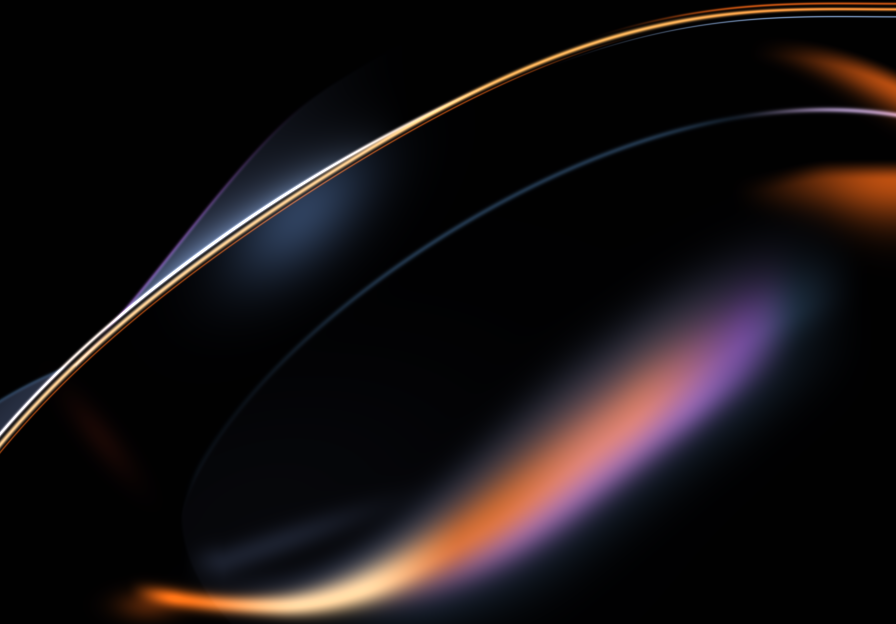
Write a WebGL 2 fragment shader that draws this background.

```glsl
#version 300 es
precision highp float;
uniform vec2 u_resolution;
out vec4 fragColor;

const vec3 BACKDROP = vec3(0.002, 0.002, 0.005);
const vec3 WHITE_HOT = vec3(1.0, 0.95, 0.92);
const vec3 GOLD = vec3(1.0, 0.72, 0.36);
const vec3 PALE_GOLD = vec3(1.0, 0.82, 0.58);
const vec3 ORANGE = vec3(0.95, 0.43, 0.08);
const vec3 EMBER = vec3(0.74, 0.31, 0.06);
const vec3 SALMON = vec3(0.78, 0.44, 0.34);
const vec3 VIOLET = vec3(0.40, 0.25, 0.53);
const vec3 LILAC = vec3(0.58, 0.48, 0.62);
const vec3 STEEL = vec3(0.13, 0.21, 0.29);
const vec3 SLATE = vec3(0.15, 0.18, 0.25);
const vec3 ICE = vec3(0.42, 0.52, 0.66);
const float STREAK_TOP = 0.985;
const float STREAK_WIDTH = 0.0036;
const float ARC_LEFT = 0.202;
const float ARC_SPAN = 0.72;
const float ARC_BASE = 0.176;
const float ARC_HEIGHT = 0.648;

float bell(float d, float width) {
    return exp(-d * d / (width * width));
}

// Bell-shaped line that never gets thinner than a pixel
float line(float d, float width) {
    return bell(d, max(width, 0.7 / u_resolution.y));
}

// Fades in over a..b and out over c..d
float span(float x, float a, float b, float c, float d) {
    return smoothstep(a, b, x) * (1.0 - smoothstep(c, d, x));
}

// Turns a height above a curve into a distance in canvas heights
float toDistance(float f) {
    return f / max(length(vec2(dFdx(f), dFdy(f))) * u_resolution.y, 1e-4);
}

// Soft tilted ellipse
float blob(vec2 p, vec2 center, vec2 radius, float angle) {
    vec2 q = (p - center) * vec2(u_resolution.x / u_resolution.y, 1.0);
    float c = cos(angle), s = sin(angle);
    q = vec2(c * q.x + s * q.y, c * q.y - s * q.x) / radius;
    return exp(-dot(q, q));
}

float streakCurve(float x) {
    float t = 1.0 - x, u = t - 0.8;
    return STREAK_TOP - t * t * (0.671 + u * (0.035 + u * (0.097 + 2.01 * u)));
}

float arcCurve(float s) {
    float round01 = clamp(1.0 - (1.0 - s) * (1.0 - s), 0.0, 1.0);
    return ARC_BASE + ARC_HEIGHT * pow(round01, 0.74 + 0.3 * s);
}

float ridgeCurve(float x) {
    float tail = max(0.31 - x, 0.0);
    return 0.028 + 0.53 * smoothstep(0.31, 1.03, x) + tail * tail;
}

// Bright streak with its folded blade and blue reflections
vec3 streak(vec2 p) {
    float height = p.y - streakCurve(p.x);
    float d = toDistance(height);
    float above = smoothstep(0.0, 0.006, d);
    float fold = p.x < 0.086 ? 0.82 * (0.086 - p.x) : 0.14 * smoothstep(0.075, 0.37, p.x);
    float edge = toDistance(height - fold);
    float blade = above * (1.0 - smoothstep(-0.004, 0.003, edge));
    float bladeFade = 1.0 - smoothstep(0.2, 0.46, p.x);
    vec3 col = blade * bladeFade * SLATE * (0.55 + 0.5 * bell(d, 0.06));
    col += blade * ICE * exp(-max(d, 0.0) / 0.022) * span(p.x, 0.08, 0.22, 0.3, 0.46);
    col += mix(STEEL, VIOLET, smoothstep(0.06, 0.13, p.x)) * line(edge, 0.003)
        * (1.0 - smoothstep(0.18, 0.36, p.x)) * 0.75;
    float below = 1.0 - smoothstep(-0.012, 0.0, d);
    col += below * vec3(0.18, 0.25, 0.36) * blob(p, vec2(0.335, 0.655), vec2(0.14, 0.075), 0.75);

    // Strands: pale upper, golden core, thin outer threads
    float gap = 0.011 * (1.0 - smoothstep(0.25, 0.6, p.x));
    float right = smoothstep(0.7, 0.95, p.x);
    col *= 1.0 - 0.9 * bell(d - 0.5 * gap, 0.005);
    col += WHITE_HOT * line(d - gap, 0.0028) * (1.0 - smoothstep(0.38, 0.56, p.x));
    vec3 core = mix(PALE_GOLD, GOLD, smoothstep(0.35, 0.6, p.x));
    col += mix(core, ORANGE, 0.5 * right) * line(d, STREAK_WIDTH * (1.0 - 0.3 * right));
    col += EMBER * 0.7 * line(d + 0.008, 0.0015) * (1.0 - smoothstep(0.5, 0.75, p.x));
    col += EMBER * line(d - 0.009, 0.002) * smoothstep(0.65, 0.85, p.x);
    col += ICE * line(d + 0.012, 0.0014) * smoothstep(0.6, 0.9, p.x);
    return col;
}

// Thin inner arc and the faint glassy body it encloses
vec3 innerArc(vec2 p) {
    float s = (p.x - ARC_LEFT) / ARC_SPAN;
    float d = toDistance(p.y - arcCurve(s));
    float rim = line(d, 0.0042) * smoothstep(0.0, 0.03, s);
    vec3 col = STEEL * rim * (0.2 + 0.75 * span(s, 0.05, 0.4, 0.7, 0.95));
    col += LILAC * rim * smoothstep(0.84, 1.05, s);
    float drop = max(ARC_BASE - p.y, 0.0);
    float inside = smoothstep(-0.002, 0.003, p.x - ARC_LEFT - 1.8 * drop * drop);
    inside *= 1.0 - smoothstep(-0.004, 0.002, d);
    return col + inside * vec3(0.022, 0.025, 0.036) * blob(p, vec2(0.29, 0.17), vec2(0.4, 0.24), 0.3);
}

// Wide flame sweeping along the lower ridge
vec3 ridgeFlame(vec2 p) {
    float d = toDistance(p.y - ridgeCurve(p.x));
    float x = p.x;
    float width = mix(0.014, 0.047, smoothstep(0.25, 0.65, x));
    float upper = 1.0 + 0.35 * smoothstep(0.2, 0.4, x);
    vec3 hue = mix(ORANGE, PALE_GOLD, smoothstep(0.2, 0.34, x));
    hue = mix(hue, vec3(0.78, 0.38, 0.13), smoothstep(0.4, 0.52, x));
    hue = mix(hue, SALMON, smoothstep(0.54, 0.67, x));
    hue = mix(hue, VIOLET, smoothstep(0.7, 0.84, x));
    hue = mix(hue, STEEL, smoothstep(0.82, 0.9, x));
    vec3 col = hue * bell(d, width * (d > 0.0 ? upper : 1.0)) * span(x, 0.14, 0.2, 0.85, 0.97);
    col += VIOLET * 0.75 * bell(d + 1.05 * width, 0.75 * width) * span(x, 0.38, 0.6, 0.76, 0.9);
    col += SLATE * 0.75 * bell(d - 1.7 * width, 0.9 * width + 0.012) * span(x, 0.18, 0.4, 0.7, 0.95);
    col += STEEL * 0.45 * bell(d + 1.7 * width, 1.3 * width) * span(x, 0.32, 0.5, 0.82, 0.98);
    col += SLATE * 0.55 * bell(p.y - 0.1 - 0.5 * max(x - 0.25, 0.0), 0.025) * span(x, 0.2, 0.25, 0.3, 0.5);
    return col + EMBER * 0.4 * blob(p, vec2(0.165, 0.03), vec2(0.05, 0.024), 0.0);
}

// Flame tongue hanging below an edge at the right border
vec3 tongue(float depth, float grow, float thickness) {
    float body = smoothstep(-0.012, 0.025, depth) * bell(max(depth - 0.02, 0.0), thickness * (0.35 + 0.65 * grow));
    return EMBER * body * grow;
}

void main() {
    vec2 p = gl_FragCoord.xy / u_resolution;
    float reach = max(p.x - 0.84, 0.0);
    vec3 col = BACKDROP + streak(p) + innerArc(p) + ridgeFlame(p);
    col += tongue(0.935 - 2.1 * reach * reach - p.y, smoothstep(0.83, 1.01, p.x), 0.04);
    col += tongue(0.715 + 0.02 * smoothstep(0.83, 0.93, p.x) - p.y, smoothstep(0.81, 1.0, p.x), 0.07);
    col += vec3(0.09, 0.025, 0.012) * blob(p, vec2(0.112, 0.3), vec2(0.085, 0.025), -0.9);
    fragColor = vec4(clamp(col, 0.0, 1.0), 1.0);
}
```
